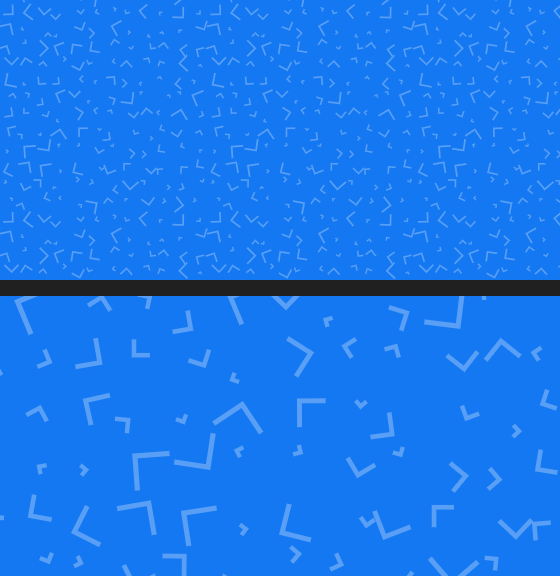
Top, the full canvas; bottom, a detail of the centre.
This pattern is drawn by a WebGL 1 fragment shader. Its source:

```glsl
precision highp float;
// Scattered pale right-angle chevrons on flat blue.
// A jittered cellular grid holds one randomly turned chevron per cell;
// sizes vary freely, and large marks stray less so that they keep apart.

uniform vec2 u_resolution;

const vec3 BACKGROUND = vec3(0.08, 0.47, 0.95);
const vec3 INK = vec3(0.347, 0.624, 0.961);

const float ROWS = 16.2;                   // cells per canvas height
const float TILE = 12.0;                   // cells before the scatter repeats
const vec2 ARM = vec2(0.14, 0.69);         // arm length range, in cells
const float SMALL_BIAS = 1.7;              // above 1 favours short arms
const vec2 HALF_STROKE = vec2(0.041, 0.050); // for shortest and longest arms
const float JITTER = 0.46;                 // offset of a vanishingly small mark
const float JITTER_LOSS = 0.40;            // offset lost per unit of arm length
const float TAU = 6.2831853;

// Four random values in 0..1 for a cell
vec4 hash4(vec2 cell) {
  vec4 seed = vec4(dot(cell, vec2(127.1, 311.7)), dot(cell, vec2(269.5, 183.3)),
                   dot(cell, vec2(419.2, 371.9)), dot(cell, vec2(73.7, 157.3)));
  return fract(sin(seed + 1.7) * 43758.545);
}

vec2 rotate(vec2 p, float angle) {
  float c = cos(angle), s = sin(angle);
  return vec2(c * p.x - s * p.y, s * p.x + c * p.y);
}

// Distance to a mitred corner with two equal arms, centred on its bounds
float chevron(vec2 p, float arm, float halfStroke) {
  p += 0.25 * arm;
  p = vec2(max(p.x, p.y), min(p.x, p.y));  // fold both arms into one
  float along = abs(p.x - 0.5 * (arm - halfStroke)) - 0.5 * (arm + halfStroke);
  return max(along, abs(p.y) - halfStroke);
}

// Distance to the mark that belongs to one cell
float cellMark(vec2 p, vec2 cell) {
  vec4 rnd = hash4(mod(cell, TILE));
  float size = pow(rnd.x, SMALL_BIAS);
  float arm = mix(ARM.x, ARM.y, size);
  float halfStroke = mix(HALF_STROKE.x, HALF_STROKE.y, size);
  vec2 offset = (rnd.yz * 2.0 - 1.0) * (JITTER - JITTER_LOSS * arm);
  vec2 local = p - cell - 0.5 - offset;
  return chevron(rotate(local, rnd.w * TAU), arm, halfStroke);
}

void main() {
  vec2 p = gl_FragCoord.xy / u_resolution.y * ROWS;
  float pixel = ROWS / u_resolution.y;

  // Nearest mark among the surrounding cells
  float nearest = 10.0;
  for (int y = -1; y <= 1; y++) {
    for (int x = -1; x <= 1; x++) {
      vec2 cell = floor(p) + vec2(float(x), float(y));
      nearest = min(nearest, cellMark(p, cell));
    }
  }

  // One-pixel soft edge
  float coverage = clamp(0.5 - nearest / pixel, 0.0, 1.0);
  gl_FragColor = vec4(mix(BACKGROUND, INK, coverage), 1.0);
}
```
